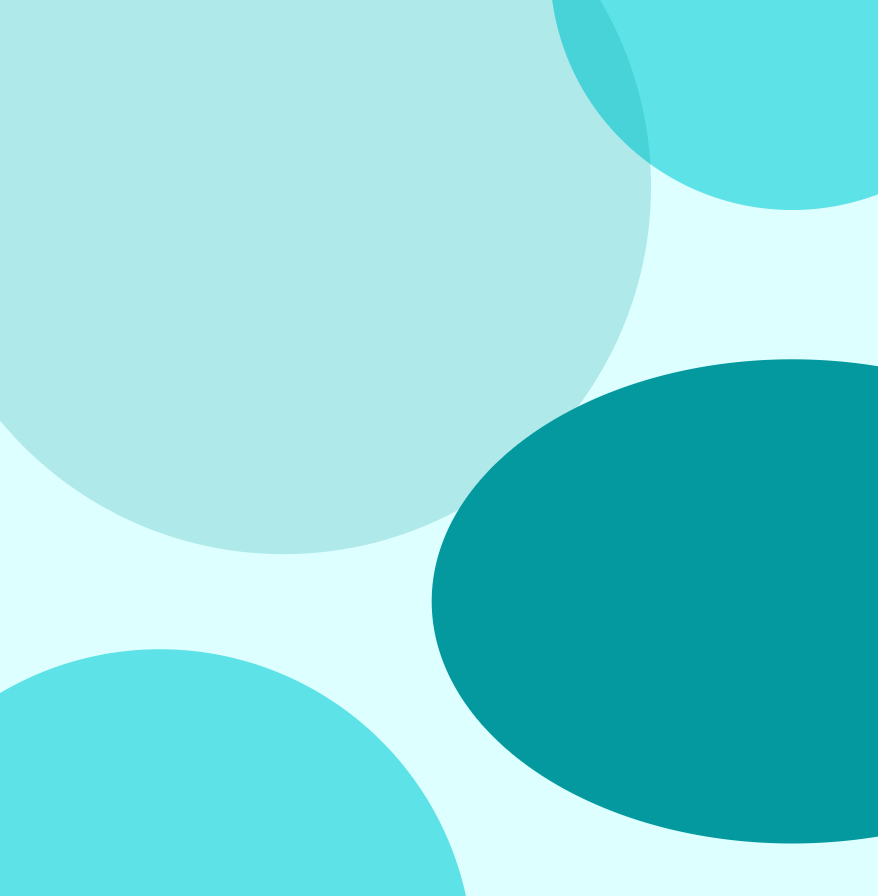
Give the GLSL for this background, as a WebGL 1 fragment shader.

```glsl
precision highp float;

uniform vec2 u_resolution;

// Smooth coverage of an ellipse, using its approximate signed distance
float ellipseMask(vec2 p, vec2 center, vec2 radii) {
    vec2 q = p - center;
    float k = length(q / radii);
    float dist = k * (k - 1.0) / max(length(q / (radii * radii)), 1e-4);
    return clamp(0.5 - dist * u_resolution.y, 0.0, 1.0);
}

float circleMask(vec2 p, vec2 center, float radius) {
    return ellipseMask(p, center, vec2(radius));
}

void main() {
    // Height runs from 0 to 1
    vec2 p = gl_FragCoord.xy / u_resolution.y;

    vec3 paleIce = vec3(0.870, 1.000, 1.000);
    vec3 softAqua = vec3(0.692, 0.914, 0.916);
    vec3 brightCyan = vec3(0.363, 0.886, 0.904);
    vec3 overlapCyan = vec3(0.282, 0.827, 0.847);
    vec3 deepTeal = vec3(0.010, 0.600, 0.624);

    float largeDisc = circleMask(p, vec2(0.3164, 0.7917), 0.4102);
    float topDisc = circleMask(p, vec2(0.8841, 1.0358), 0.2702);
    float bottomDisc = circleMask(p, vec2(0.1784, -0.0742), 0.3496);
    float tealOval = ellipseMask(p, vec2(0.8841, 0.3288), vec2(0.4023, 0.2702));

    // The top disc darkens where it crosses the large one
    vec3 color = mix(paleIce, softAqua, largeDisc);
    color = mix(color, mix(brightCyan, overlapCyan, largeDisc), topDisc);

    // Opaque lower shapes
    color = mix(color, brightCyan, bottomDisc);
    color = mix(color, deepTeal, tealOval);

    gl_FragColor = vec4(color, 1.0);
}
```
